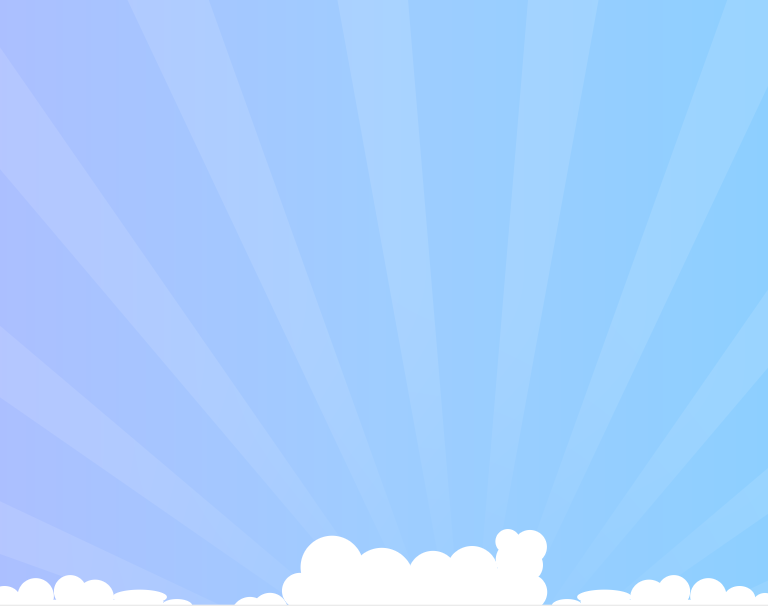
Reproduce this background procedurally as a Shadertoy shader.

```glsl
// Pastel blue sky with pale sunrays fanning out behind white clouds.

const vec3 SKY_LEFT = vec3(0.672, 0.750, 1.0);
const vec3 SKY_MIDDLE = vec3(0.622, 0.804, 1.0);
const vec3 SKY_RIGHT = vec3(0.553, 0.812, 1.0);
const vec3 GROUND_GREY = vec3(0.92);

const vec2 RAY_ORIGIN = vec2(0.7723, -0.1914);
const float RAY_PERIOD = radians(15.0);
const float RAY_HALF_WIDTH = radians(2.75);
const float RAY_STRENGTH = 0.11;

const float SIDE_AXIS = 0.6139;

// Round puffs of the main cloud: centre x, centre y, radius
const vec3 MAIN_PUFFS[12] = vec3[12](
    vec3(0.548, 0.064, 0.052), vec3(0.630, 0.043, 0.053),
    vec3(0.7145, 0.0495, 0.0415), vec3(0.779, 0.056, 0.043),
    vec3(0.838, 0.1065, 0.0205), vec3(0.8745, 0.0975, 0.028),
    vec3(0.867, 0.0675, 0.029), vec3(0.873, 0.023, 0.030),
    vec3(0.851, 0.076, 0.033), vec3(0.495, 0.025, 0.0297),
    vec3(0.4455, -0.008, 0.0297), vec3(0.4125, -0.0165, 0.0315));

// Oval puffs of the mirrored side clouds: centre, radii
const vec4 SIDE_PUFFS[7] = vec4[7](
    vec4(0.322, 0.0, 0.0255, 0.0115), vec4(0.3835, 0.0148, 0.045, 0.0122),
    vec4(0.457, 0.014, 0.031, 0.0295), vec4(0.498, 0.024, 0.027, 0.027),
    vec4(0.555, 0.016, 0.030, 0.030), vec4(0.6065, 0.012, 0.026, 0.021),
    vec4(0.6485, 0.0, 0.022, 0.0215));

float coverage(float dist, float pixel) {
    return clamp(0.5 - dist / pixel, 0.0, 1.0);
}

float ellipseDistance(vec2 p, vec2 radii) {
    float k = length(p / radii);
    return k * (k - 1.0) / max(length(p / (radii * radii)), 1e-3);
}

float boxDistance(vec2 p, vec2 low, vec2 high) {
    vec2 d = max(low - p, p - high);
    return length(max(d, 0.0)) + min(max(d.x, d.y), 0.0);
}

vec3 skyColor(float x) {
    vec3 leftHalf = mix(SKY_LEFT, SKY_MIDDLE, clamp(x * 2.0, 0.0, 1.0));
    return mix(leftHalf, SKY_RIGHT, clamp(x * 2.0 - 1.0, 0.0, 1.0));
}

// Evenly spaced wedges that fade toward their origin
float sunrays(vec2 p, vec2 origin, float pixel) {
    vec2 d = p - origin;
    float radius = length(d);
    float angle = mod(atan(d.x, d.y), RAY_PERIOD) - 0.5 * RAY_PERIOD;
    float edge = (abs(angle) - RAY_HALF_WIDTH) * radius;
    return coverage(edge, pixel) * smoothstep(0.08, 0.75, radius);
}

float mainCloud(vec2 p) {
    float d = boxDistance(p, vec2(0.498, -0.1), vec2(0.883, 0.0625));
    for (int i = 0; i < 12; i++) {
        vec3 puff = MAIN_PUFFS[i];
        d = min(d, length(p - puff.xy) - puff.z);
    }
    return d;
}

float sideClouds(vec2 p, float axis) {
    vec2 q = vec2(abs(p.x - axis), p.y);
    float d = boxDistance(q, vec2(0.344, -0.1), vec2(2.0, 0.0105));
    for (int i = 0; i < 7; i++) {
        vec4 puff = SIDE_PUFFS[i];
        d = min(d, ellipseDistance(q - puff.xy, puff.zw));
    }
    return d;
}

void mainImage(out vec4 fragColor, in vec2 fragCoord) {
    float pixel = 1.0 / iResolution.y;
    vec2 p = fragCoord * pixel;

    // Sky and rays
    vec3 color = skyColor(fragCoord.x / iResolution.x);
    color = mix(color, vec3(1.0), RAY_STRENGTH * sunrays(p, RAY_ORIGIN, pixel));

    // Clouds along the horizon
    float cloud = min(mainCloud(p), sideClouds(p, SIDE_AXIS));
    color = mix(color, vec3(1.0), coverage(cloud, pixel));

    // Thin ground line
    color = mix(color, GROUND_GREY, coverage(p.y - 0.0022, pixel));

    fragColor = vec4(color, 1.0);
}
```
